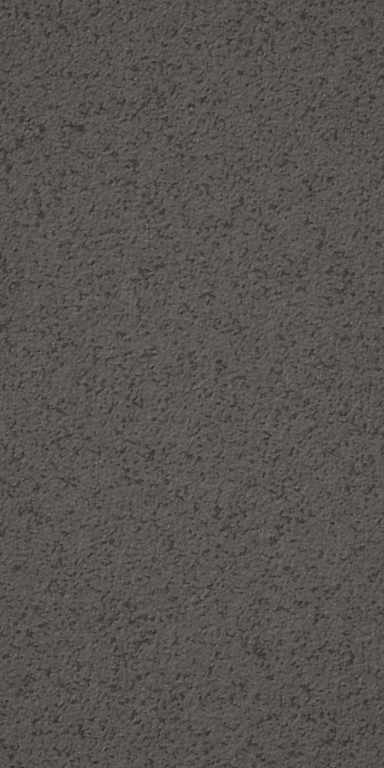
Write a Shadertoy shader that draws this texture.

```glsl
// Fine dark grey-brown stucco with side-lit grains, small pits and pale flecks.
#define BASE_COLOR vec3(0.352, 0.341, 0.320)
#define GRAIN_CELLS 160.0
#define PIT_CELLS 118.0
#define LIGHT_STEP vec2(-0.42, 0.55)
#define RELIEF 0.135
#define FINE_GRAIN 0.050
#define PIT_DEPTH 0.085
#define FLECK_GAIN 0.09
#define MOTTLE_GAIN 0.020
#define STREAK_GAIN 0.014
#define EDGE_SHADE 0.028

// Integer hash of a lattice cell, 0 to 1
float hash(vec2 cell) {
    uvec2 q = uvec2(ivec2(cell)) * uvec2(1597u, 3812u) + uvec2(747u, 289u);
    uint n = (q.x ^ (q.y * 7919u)) * 27449u;
    n = (n ^ (n >> 15)) * 73939u;
    n = (n ^ (n >> 13)) * 50021u;
    n ^= n >> 16;
    return float(n & 65535u) / 65535.0;
}

// Smooth value noise
float noise(vec2 p) {
    vec2 cell = floor(p), f = fract(p);
    f = f * f * (3.0 - 2.0 * f);
    float low = mix(hash(cell), hash(cell + vec2(1, 0)), f.x);
    float high = mix(hash(cell + vec2(0, 1)), hash(cell + vec2(1, 1)), f.x);
    return mix(low, high, f.y);
}

// Grain height, rotated octaves hide the lattice
float height(vec2 p) {
    mat2 turn = mat2(0.8, 0.6, -0.6, 0.8);
    return 0.55 * noise(turn * p + 400.0) + 0.45 * noise(turn * turn * p * 0.75 + 900.0);
}

// Small pale mineral specks, at most one per cell
float flecks(vec2 p) {
    vec2 cell = floor(p);
    vec2 center = 0.3 + 0.4 * vec2(hash(cell + 1300.0), hash(cell + 2100.0));
    float present = step(0.95, hash(cell + 3100.0));
    return present * (1.0 - smoothstep(0.08, 0.3, length(fract(p) - center)));
}

void mainImage(out vec4 fragColor, in vec2 fragCoord) {
    vec2 uv = fragCoord / iResolution.xy;
    vec2 p = fragCoord / iResolution.x;
    vec2 grain = p * GRAIN_CELLS;

    // Relief lit from the upper left
    float slope = height(grain) - height(grain + LIGHT_STEP);
    float shade = RELIEF * slope;

    // Small dark pits, bent by the relief and gathered in loose clusters
    float cluster = noise(p * 38.0 + 70.0) - 0.5;
    vec2 bent = mat2(0.88, 0.47, -0.47, 0.88) * p * PIT_CELLS + 0.8 * slope;
    float dip = noise(bent + 1700.0) + 0.25 * slope + 0.10 * cluster;
    shade -= PIT_DEPTH * (1.0 - smoothstep(0.10, 0.40, dip));

    // Sand-sized grain, flecks, soft mottling and faint vertical streaks
    shade += FINE_GRAIN * (noise(p * 222.0 + 2500.0) - 0.5);
    shade += FLECK_GAIN * flecks(p * 90.0);
    shade += MOTTLE_GAIN * (noise(p * 52.0 + 5200.0) - 0.5);
    shade += STREAK_GAIN * (noise(p * vec2(95.0, 9.0) + 600.0) - 0.5);

    // Slow falloff towards the top, bottom and sides
    vec2 edge = 2.0 * uv - 1.0;
    shade += 0.011 - EDGE_SHADE * (0.7 * edge.y * edge.y + 0.3 * edge.x * edge.x);

    fragColor = vec4(BASE_COLOR + shade, 1.0);
}
```
